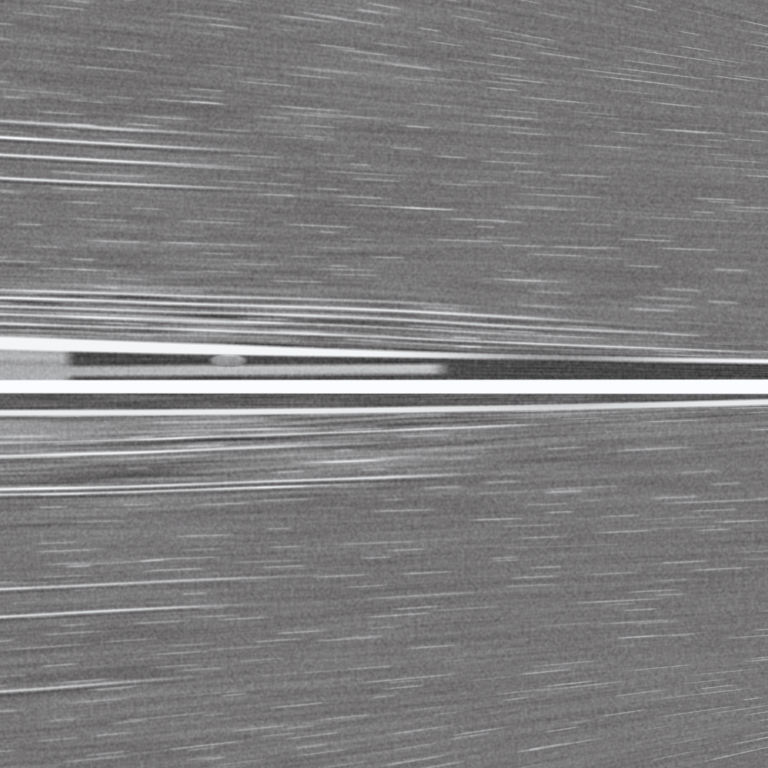
Reproduce this texture procedurally as a Shadertoy shader.

```glsl
const float AXIS = 0.4965;          // height of the bright bar
const float BASE_GREY = 0.465;
const float GRAIN = 0.085;
const float STREAK_GAIN = 0.13;
const float CORE_STREAK_GAIN = 0.62;
const float DASH_GAIN = 0.17;
const float LINE_WIDTH = 0.0021;
const float EDGE_SOFT = 0.0016;
const float DARK_GREY = 0.29;
const vec3 HIGHLIGHT_TINT = vec3(0.985, 0.99, 1.0);

// Long lines: height above the axis at the left edge, reach, brightness
const int LINE_COUNT = 16;
const vec3 LINES[LINE_COUNT] = vec3[](
    vec3(0.126, 0.60, 0.28), vec3(0.116, 0.75, 0.38),
    vec3(0.105, 0.85, 0.30), vec3(0.094, 0.70, 0.26),
    vec3(0.081, 0.95, 0.32), vec3(0.346, 0.25, 0.25),
    vec3(0.325, 0.27, 0.38), vec3(0.302, 0.26, 0.42),
    vec3(0.272, 0.27, 0.42), vec3(-0.073, 0.65, 0.36),
    vec3(-0.090, 0.45, 0.28), vec3(-0.134, 0.58, 0.40),
    vec3(-0.141, 0.42, 0.36), vec3(-0.264, 0.34, 0.28),
    vec3(-0.300, 0.27, 0.38), vec3(-0.397, 0.18, 0.30));

vec2 hash2(vec2 p) {
    vec3 q = fract(vec3(p.xyx) * vec3(0.1031, 0.1030, 0.0973));
    q += dot(q, q.yzx + 33.33);
    return fract((q.xx + q.yz) * q.zy);
}

float gradientNoise(vec2 p) {
    vec2 cell = floor(p), t = fract(p);
    vec2 u = t * t * t * (t * (t * 6.0 - 15.0) + 10.0);
    vec4 corner;
    for (int i = 0; i < 4; i++) {
        vec2 o = vec2(i & 1, i >> 1);
        corner[i] = dot(hash2(cell + o + 71.0) * 2.0 - 1.0, t - o);
    }
    return mix(mix(corner.x, corner.y, u.x), mix(corner.z, corner.w, u.x), u.y);
}

float band(float d, float halfWidth, float soft) {
    return 1.0 - smoothstep(halfWidth - soft, halfWidth + soft, abs(d));
}

float fadeAfter(float x, float end, float soft) {
    return 1.0 - smoothstep(end - soft, end + soft, x);
}

// Maps a point to the height its streamline has at the left edge
float streamRow(float x, float v) {
    float a = abs(v);
    float pinch = mix(0.48, 0.17, smoothstep(0.02, 0.16, a));
    pinch += 0.12 * x * smoothstep(0.25, 0.5, a);
    return v / (1.0 - pinch * x) + 0.003 * gradientNoise(vec2(x * 3.0, v * 9.0));
}

// Short scattered strokes, one at most in each cell
float dashes(float x, float row, vec2 grid, float density) {
    float lane = floor(row * grid.y);
    vec2 p = vec2(x * grid.x + hash2(vec2(lane, 5.0)).x, row * grid.y);
    vec2 cell = floor(p), t = fract(p);
    vec2 r = hash2(cell + 19.0), s = hash2(cell + 143.0);
    float halfLength = mix(0.15, 0.42, s.x);
    float along = 1.0 - smoothstep(halfLength * 0.4, halfLength, abs(t.x - 0.5));
    float across = (t.y - mix(0.3, 0.7, r.y)) / (grid.y * 0.0017);
    return step(r.x, density) * along * exp(-across * across) * mix(0.4, 1.0, s.y);
}

void mainImage(out vec4 fragColor, in vec2 fragCoord) {
    vec2 uv = fragCoord / iResolution.xy;
    float x = uv.x, v = uv.y - AXIS;
    float row = streamRow(x, v);
    float soft = max(EDGE_SOFT, 0.75 / iResolution.y);

    // Brushed field
    float fine = gradientNoise(vec2(x * 9.0, row * 210.0));
    float broad = gradientNoise(vec2(x * 3.0 + 7.0, row * 85.0));
    float leftward = 1.0 - 0.75 * smoothstep(0.1, 0.9, x);
    float core = exp(-pow(abs(row) / 0.125, 4.0)) * leftward;
    float grey = BASE_GREY + 0.015 * gradientNoise(uv * 5.0);
    grey += (fine * 0.6 + broad * 0.7) * mix(STREAK_GAIN * (0.5 + 0.5 * leftward), CORE_STREAK_GAIN, core);
    grey += 0.07 * core;

    // Scattered strokes
    for (int i = 0; i < 3; i++) {
        float k = float(i);
        grey += DASH_GAIN * dashes(x + k * 0.37, row + k * 0.613, vec2(5.0 + 2.0 * k, 48.0 + 17.0 * k), 0.3);
    }

    // Long lines
    for (int i = 0; i < LINE_COUNT; i++) {
        vec3 line = LINES[i];
        float d = (row - line.x) / max(LINE_WIDTH, soft);
        grey += line.z * exp(-d * d) * fadeAfter(x, line.y, 0.12);
        grey -= 0.25 * line.z * exp(-pow(d + 2.3, 2.0)) * fadeAfter(x, line.y, 0.12);
    }

    // Pale haze under the core
    float haze = band(row + 0.055, 0.011, 0.005) * fadeAfter(x, 0.24, 0.18);
    grey = mix(grey, 0.63 + 0.25 * broad, 0.8 * haze);

    // Dark hollows on both sides of the axis
    float upper = 0.057 - 0.034 * x + 0.010 * x * x;
    float upperHalf = mix(0.0085, 0.003, smoothstep(0.0, 0.75, x));
    float lower = -0.034 + 0.014 * x * x;
    float hollow = smoothstep(-soft, soft, upper - v) * smoothstep(-soft, soft, v);
    float under = smoothstep(-soft, soft, -v) * smoothstep(-soft, soft, v - lower);
    grey = mix(grey, DARK_GREY + 0.10 * fine, hollow);
    grey = mix(grey, 0.37 + 0.14 * fine, under);

    // Pale fill, ribbon and bead inside the upper hollow
    grey = mix(grey, 0.68 + 0.3 * broad, hollow * fadeAfter(x, 0.09, 0.012));
    float ribbon = band(v - 0.0195 - 0.006 * x, 0.0065, 0.0035) * fadeAfter(x, 0.575, 0.018);
    grey = mix(grey, 0.68 + 0.16 * x + 0.15 * broad, ribbon);
    vec2 beadOffset = (vec2(x, v) - vec2(0.297, 0.034)) / vec2(0.025, 0.009);
    grey = mix(grey, 0.60 + 0.1 * beadOffset.y, 1.0 - smoothstep(0.7, 1.1, length(beadOffset)));

    // Bright edges and central bar
    float dip = exp(-pow((x - 0.73) / 0.13, 2.0));
    grey = mix(grey, 0.97 - 0.35 * dip, band(v - upper, upperHalf, 0.0025));
    grey = mix(grey, 0.93, band(v - lower, 0.0038, 0.0022) * (1.0 - 0.2 * dip));
    grey = mix(grey, 1.0, band(v, 0.0085 + 0.001 * x, soft));

    // Fine grain and cool highlights
    float grain = gradientNoise(uv * 230.0) + 0.6 * gradientNoise(uv * 117.0 + 31.0);
    grey += GRAIN * grain * (1.0 - smoothstep(0.6, 0.95, grey));
    vec3 color = clamp(grey, 0.0, 1.0) * mix(vec3(1.0, 0.985, 0.995), HIGHLIGHT_TINT, smoothstep(0.4, 0.7, grey));
    fragColor = vec4(color, 1.0);
}
```
